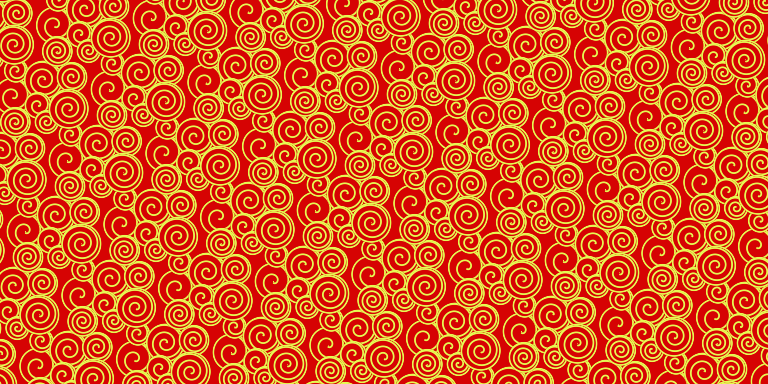
A Shadertoy shader for this pattern:

```glsl
const float TAU = 6.2831853;
const float UNITS_PER_HEIGHT = 5.76;
const float LINE_HALF_WIDTH = 0.0132;
const vec3 RED = vec3(0.84, 0.01, 0.01);
const vec3 YELLOW = vec3(0.90, 0.98, 0.32);

// Columns are the two repeat vectors of the slanted lattice
const mat2 LATTICE = mat2(1.45, 0.105, 0.82, -0.96);

// One motif, bottom layer first: centre x, centre y, radius, turns
const int CURL_COUNT = 8;
const vec4 CURLS[CURL_COUNT] = vec4[CURL_COUNT](
    vec4( 0.61,  0.29, 0.27, 1.5),
    vec4( 0.03, -0.39, 0.17, 1.5),
    vec4(-0.38,  0.43, 0.28, 2.3),
    vec4(-0.46,  0.05, 0.19, 1.5),
    vec4( 0.05,  0.47, 0.22, 2.4),
    vec4( 0.65, -0.10, 0.22, 2.8),
    vec4(-0.33, -0.20, 0.17, 2.2),
    vec4( 0.00,  0.00, 0.29, 2.7));

// Offset from the nearest lattice copy of a centre
vec2 wrapToLattice(vec2 offset) {
    vec2 cell = inverse(LATTICE) * offset;
    return LATTICE * (cell - round(cell));
}

// Distance to a spiral winding inwards from radius to a small eye
float spiralDistance(vec2 p, float radius, float turns, float startAngle) {
    float eye = 0.1 * radius;
    float pitch = (radius - eye) / turns;
    float r = length(p);
    float phase = fract((startAngle - atan(p.y, p.x)) / TAU);
    float winding = clamp(round((radius - r) / pitch - phase), 0.0, floor(turns - phase));
    float slope = r / length(vec2(r, pitch / TAU));
    float arm = abs(r - radius + pitch * (phase + winding)) * slope;

    // Round cap at the inner end
    float endAngle = startAngle - TAU * turns;
    float cap = length(p - eye * vec2(cos(endAngle), sin(endAngle)));
    return min(arm, cap);
}

// Smooth coverage of the region where distance is negative
float coverage(float distance, float pixel) {
    return smoothstep(0.6, -0.6, distance / pixel);
}

// Lays one outlined disc with its spiral over the colour below
vec3 paintCurl(vec3 below, vec2 p, float radius, float turns, float startAngle, float pixel) {
    float edge = length(p) - radius;
    float line = min(abs(edge), spiralDistance(p, radius, turns, startAngle));
    vec3 disc = mix(RED, YELLOW, coverage(line - LINE_HALF_WIDTH, pixel));
    return mix(below, disc, coverage(edge - LINE_HALF_WIDTH, pixel));
}

void mainImage(out vec4 fragColor, in vec2 fragCoord) {
    float pixel = UNITS_PER_HEIGHT / iResolution.y;
    vec2 p = (fragCoord - 0.5 * iResolution.xy) * pixel - vec2(-0.19, -0.46);

    vec3 color = RED;
    for (int i = 0; i < CURL_COUNT; i++) {
        vec4 curl = CURLS[i];
        float startAngle = 1.8 + 0.2 * float(i);
        color = paintCurl(color, wrapToLattice(p - curl.xy), curl.z, curl.w, startAngle, pixel);
    }
    fragColor = vec4(color, 1.0);
}
```
